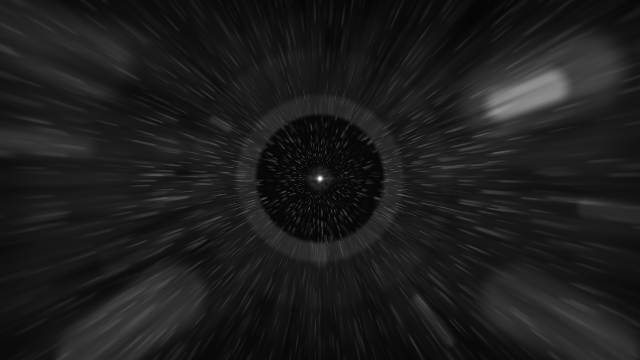
Give the GLSL for this background, as a Shadertoy shader.

```glsl
// A dark zoom-blurred tunnel: concentric rings around a small bright spark.
// Cellular noise in (angle, log radius) space makes the radial streaks and
// dashes; soft capsules pointing at the centre make the smeared lights.

const float TAU = 6.2831853;

float hash(vec2 cell) {
    vec3 q = fract(vec3(cell.xyx) * 0.1031);
    q += dot(q, q.yzx + 33.33);
    return fract((q.x + q.y) * q.z);
}

// Smooth cell noise that wraps around the circle after "count" cells.
float rayNoise(float turn, float depth, float count, float seed) {
    vec2 g = vec2(turn * count, depth);
    vec2 i = floor(g), f = fract(g);
    f = f * f * (3.0 - 2.0 * f);
    float x0 = mod(i.x, count) + seed, x1 = mod(i.x + 1.0, count) + seed;
    float y = i.y + 50.0;
    return mix(mix(hash(vec2(x0, y)), hash(vec2(x1, y)), f.x),
               mix(hash(vec2(x0, y + 1.0)), hash(vec2(x1, y + 1.0)), f.x), f.y);
}

// One thin dash per cell, with random place, length and strength.
float dashes(float turn, float depth, float count, float seed) {
    float a = turn * count;
    float ray = mod(floor(a), count) + seed;
    float along = depth + 7.0 * hash(vec2(ray, 3.0));
    vec2 cell = vec2(ray, floor(along) + 80.0);
    float pick = hash(cell);
    float side = abs(fract(a) - 0.3 - 0.4 * hash(cell + 17.0));
    float t = fract(along);
    float span = smoothstep(0.05, 0.25, t) * (1.0 - smoothstep(0.4, 0.9, t));
    return (1.0 - smoothstep(0.05, 0.28, side)) * span * pick * pick * pick;
}

float capsule(vec2 p, vec2 a, vec2 b, float radius, float soft) {
    vec2 ab = b - a;
    float h = clamp(dot(p - a, ab) / dot(ab, ab), 0.0, 1.0);
    return 1.0 - smoothstep(radius - soft, radius + soft, length(p - a - ab * h));
}

float smearedLights(vec2 p) {
    float light = 0.0;
    // upper right, with its bright heart
    light += 0.10 * capsule(p, vec2(0.50, 0.20), vec2(0.74, 0.30), 0.10, 0.045);
    light += 0.21 * capsule(p, vec2(0.51, 0.203), vec2(0.64, 0.255), 0.045, 0.025);
    // upper left, lower left, lower right
    light += 0.07 * capsule(p, vec2(-0.62, 0.32), vec2(-0.86, 0.43), 0.095, 0.035);
    light += 0.09 * capsule(p, vec2(-0.41, -0.325), vec2(-0.64, -0.50), 0.09, 0.025);
    light += 0.07 * capsule(p, vec2(0.54, -0.335), vec2(0.80, -0.48), 0.09, 0.03);
    // narrow smears
    light += 0.08 * capsule(p, vec2(0.74, -0.083), vec2(0.95, -0.105), 0.024, 0.014);
    light += 0.05 * capsule(p, vec2(-0.66, 0.09), vec2(-0.95, 0.12), 0.03, 0.025);
    light += 0.05 * capsule(p, vec2(-0.45, -0.18), vec2(-0.58, -0.235), 0.03, 0.02);
    light += 0.07 * capsule(p, vec2(0.27, -0.34), vec2(0.36, -0.45), 0.014, 0.012);
    light += 0.11 * capsule(p, vec2(-0.255, 0.142), vec2(-0.295, 0.164), 0.010, 0.008);
    light += 0.05 * capsule(p, vec2(0.0, -0.185), vec2(0.0, -0.225), 0.022, 0.010);
    return light;
}

void mainImage(out vec4 fragColor, in vec2 fragCoord) {
    vec2 p = (fragCoord - 0.5 * iResolution.xy) / iResolution.y;
    vec2 q = p - vec2(0.0, 0.004);
    float r = max(length(q), 0.001);
    float turn = atan(q.y, q.x) / TAU + 0.5;
    float depth = log(r);
    float sideways = pow(abs(q.x) / r, 4.0);
    float outside = smoothstep(0.170, 0.186, r);

    // Base tone, lighter toward left and right, darker at the frame
    float tone = mix(0.055, 0.092, sideways * smoothstep(0.2, 0.45, r));
    tone *= 1.0 - 0.35 * smoothstep(0.35, 0.52, abs(p.y));
    tone *= 1.0 - 0.25 * smoothstep(0.75, 0.90, abs(p.x));

    // Rings
    tone += 0.022 * (1.0 - smoothstep(0.345, 0.375, r));
    tone += 0.010 * (1.0 - smoothstep(0.45, 0.48, r));
    tone += 0.065 * (1.0 - smoothstep(0.222, 0.242, r));
    tone += smearedLights(q);

    // Long streaks, from broad to fine
    float streak = 0.45 * rayNoise(turn, depth * 2.0, 54.0, 11.0)
                 + 0.35 * rayNoise(turn, depth * 2.5, 150.0, 301.0)
                 + 0.20 * rayNoise(turn, depth * 3.0, 340.0, 607.0);
    float contrast = mix(0.5, 1.5, smoothstep(0.22, 0.38, r));
    tone *= max(0.2, 1.0 + contrast * (streak - 0.48));
    tone = mix(0.028, tone, outside);

    // Bright dashes outside, and shorter ones within the dark disc
    float outer = 0.0, inner = 0.0;
    for (int i = 0; i < 3; i++) {
        float k = float(i);
        outer += dashes(turn, depth * (3.0 + k), 110.0 + 60.0 * k, 900.0 + 400.0 * k);
        inner += dashes(turn, depth * (3.5 + k), 44.0 + 20.0 * k, 2300.0 + 200.0 * k);
    }
    tone += outer * outside * (0.07 + 0.10 * sideways * (1.0 - smoothstep(0.45, 0.65, r)));
    tone += inner * (1.0 - outside) * 0.19 * smoothstep(0.025, 0.06, r);

    // Speckled halo, crossed flare and spark
    float speckle = 0.4 + rayNoise(turn, r * 160.0, 28.0, 3100.0);
    tone += 0.10 * speckle * (1.0 - smoothstep(0.024, 0.042, r));
    tone += 0.20 * exp(-abs(q.x) / 0.032 - abs(q.y) / 0.005);
    tone += 0.24 * exp(-abs(q.x) / 0.004 - abs(q.y) / 0.016);
    tone += 0.75 * exp(-r * r / 0.00005);

    fragColor = vec4(vec3(clamp(tone, 0.0, 1.0)), 1.0);
}
```
